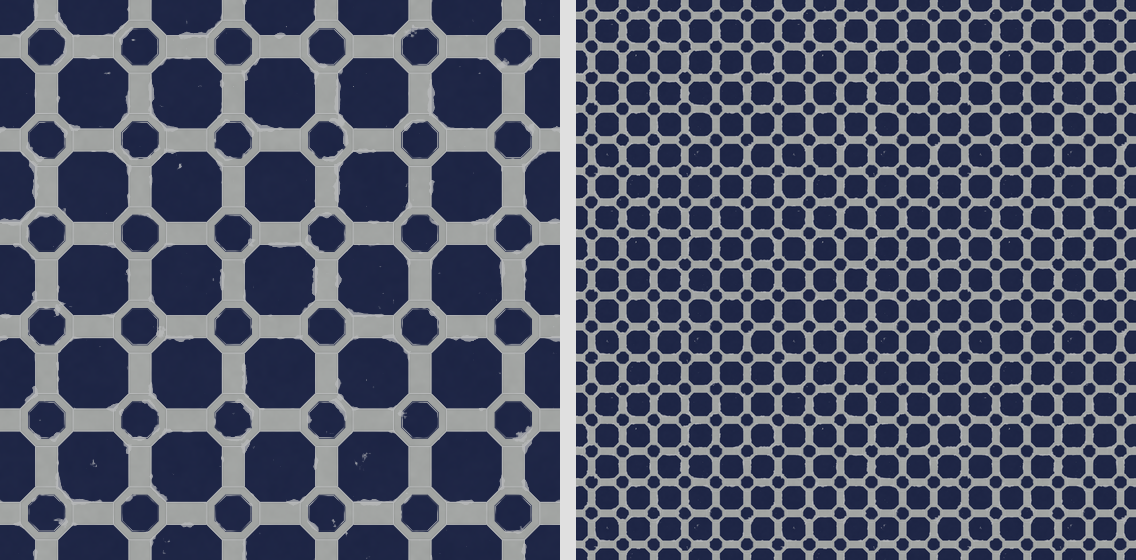
Left: one tile. Right: repeated 3 by 3.
This pattern is drawn by a WebGL 2 fragment shader. Its source:

```glsl
#version 300 es
precision highp float;
// Navy tiles framed by a grey lattice of bars and octagonal rings, with worn pale edges.

uniform vec2 u_resolution;
out vec4 fragColor;

const float REPEATS = 6.0;
const float RING_OUTER = 0.288;   // all sizes are fractions of one repeat
const float RING_INNER = 0.200;
const float BAR_HALF = 0.122;
const float LINE_HALF = 0.0055;

const vec3 NAVY = vec3(0.118, 0.148, 0.272);
const vec3 GREY = vec3(0.635, 0.645, 0.638);
const vec3 PALE = vec3(0.725, 0.730, 0.735);

float hash(vec2 cell, float seed) {
    uvec3 q = uvec3(cell, seed) * uvec3(1597334673u, 3812015801u, 2798796415u);
    uint n = (q.x ^ q.y ^ q.z) * 1597334673u;
    n = (n ^ (n >> 15u)) * 2246822519u;
    n ^= n >> 13u;
    return float(n >> 8u) / 16777216.0;
}

// Value noise that wraps after the given number of lattice steps
float noise(vec2 p, float period, float seed) {
    vec2 i = floor(p);
    vec2 f = fract(p);
    f = f * f * (3.0 - 2.0 * f);
    vec2 a = mod(i, period);
    vec2 b = mod(i + 1.0, period);
    return mix(mix(hash(a, seed), hash(vec2(b.x, a.y), seed), f.x),
               mix(hash(vec2(a.x, b.y), seed), hash(b, seed), f.x), f.y);
}

float fbm(vec2 p, float frequency, float seed) {
    float sum = 0.0;
    float weight = 0.5;
    for (int octave = 0; octave < 3; octave++) {
        sum += weight * noise(p * frequency, REPEATS * frequency, seed + float(octave));
        frequency *= 2.0;
        weight *= 0.5;
    }
    return sum / 0.875;
}

float octagon(vec2 p) {
    vec2 a = abs(p);
    return max(max(a.x, a.y), (a.x + a.y) * 0.70711);
}

float fill(float d, float pixel) {
    return clamp(0.5 - d / pixel, 0.0, 1.0);
}

float line(float d, float halfWidth, float pixel) {
    return fill(abs(d) - halfWidth, pixel);
}

// Soft spot on the inner rim of some rings
float rimWear(vec2 local, vec2 cell) {
    float angle = 6.28318 * hash(cell, 21.0);
    vec2 offset = local - 0.21 * vec2(cos(angle), sin(angle));
    return step(0.62, hash(cell, 22.0)) * exp(-dot(offset, offset) / 0.009);
}

// Soft spot somewhere on some of the large tiles
float tileWear(vec2 local, vec2 cell) {
    vec2 centre = 0.5 * vec2(hash(cell, 31.0), hash(cell, 32.0)) - 0.25;
    vec2 offset = local - centre;
    float strength = smoothstep(0.6, 1.0, hash(cell, 33.0));
    return strength * exp(-dot(offset, offset) / 0.012);
}

void main() {
    vec2 p = REPEATS * gl_FragCoord.xy / u_resolution;
    float pixel = REPEATS / min(u_resolution.x, u_resolution.y);
    vec2 local = fract(p) - 0.5;
    vec2 tileLocal = fract(p + 0.5) - 0.5;
    vec2 tileCell = mod(floor(p + 0.5), REPEATS);

    // Distances to the lattice parts
    float ring = octagon(local);
    float bar = min(abs(local.x), abs(local.y)) - BAR_HALF;
    float outer = ring - RING_OUTER;
    float inner = RING_INNER - ring;
    float lattice = max(min(outer, bar), inner);

    // Base colours with faint mottling
    float grain = fbm(p, 12.0, 1.0) - 0.5;
    float cloud = fbm(p, 3.0, 5.0) - 0.5;
    vec3 navy = NAVY + 0.012 * grain + 0.012 * cloud;
    vec3 grey = GREY + 0.025 * grain + 0.025 * cloud;

    // Shallow grooves beside the raised edges
    float groove = line(outer + 0.016, LINE_HALF, pixel);
    groove = max(groove, line(bar + 0.015, LINE_HALF, pixel) * step(0.0, outer));
    grey -= 0.035 * groove;
    vec3 color = mix(navy, grey, fill(lattice, pixel));

    // Pale edge lines, broken around the small octagons
    float broken = fbm(p, 7.0, 9.0);
    float rim = line(outer + 0.004, LINE_HALF, pixel);
    rim = max(rim, line(bar + 0.004, LINE_HALF, pixel) * step(0.0, outer));
    color = mix(color, PALE, rim * (0.6 + 0.4 * broken));
    float innerLine = line(inner - 0.011, 0.0045, pixel);
    color = mix(color, PALE, innerLine * (0.15 + 0.75 * smoothstep(0.35, 0.65, broken)));

    // Chips along the edges and flakes in the worn spots
    float flakes = fbm(p, 14.0, 13.0);
    float chipWidth = 0.028 * smoothstep(0.54, 0.78, fbm(p, 5.0, 17.0)) * flakes * 2.0;
    float chips = fill(abs(lattice) - chipWidth, pixel) * smoothstep(0.001, 0.008, chipWidth);
    float wear = rimWear(local, floor(mod(p, REPEATS)));
    wear = max(wear, 0.8 * tileWear(tileLocal, tileCell));
    float worn = smoothstep(0.0, 0.16, flakes - 0.86 + 0.40 * wear);
    color = mix(color, PALE, max(0.75 * chips, 0.8 * worn));

    fragColor = vec4(color, 1.0);
}
```
